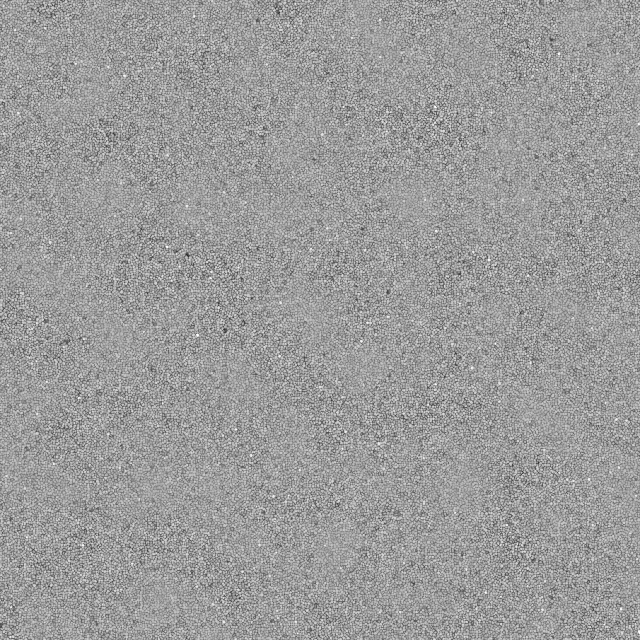
Give the GLSL for this texture, as a WebGL 1 fragment shader.

```glsl
precision highp float;

uniform vec2 u_resolution;

const float GRAINS_ACROSS = 265.0;
const float PATCHES_ACROSS = 9.0;
const float MEAN_CREVICE = 0.31;
const int SAMPLES = 3;
const vec3 STONE = vec3(0.622);

vec2 hash2(vec2 p) {
  vec3 q = fract(p.xyx * vec3(0.1031, 0.1030, 0.0973));
  q += dot(q, q.yzx + 33.33);
  return fract((q.xx + q.yz) * q.zy);
}

float gradientDot(vec2 cell, vec2 corner, vec2 f) {
  float angle = 6.28318 * hash2(cell + corner + 71.0).x;
  return dot(vec2(cos(angle), sin(angle)), f - corner);
}

float gradientNoise(vec2 p) {
  vec2 cell = floor(p);
  vec2 f = fract(p);
  vec2 u = f * f * f * (f * (f * 6.0 - 15.0) + 10.0);
  float low = mix(gradientDot(cell, vec2(0.0, 0.0), f),
                  gradientDot(cell, vec2(1.0, 0.0), f), u.x);
  float high = mix(gradientDot(cell, vec2(0.0, 1.0), f),
                   gradientDot(cell, vec2(1.0, 1.0), f), u.x);
  return mix(low, high, u.y);
}

float fbm(vec2 p) {
  float sum = 0.0;
  float amplitude = 1.0;
  for (int i = 0; i < 4; i++) {
    sum += amplitude * gradientNoise(p);
    p = mat2(1.6, 1.2, -1.2, 1.6) * p + 17.3;
    amplitude *= 0.6;
  }
  return sum;
}

// Grey offset of packed grains with dark pockets where several meet
float grainTone(vec2 p, float roughness) {
  vec2 cell = floor(p);
  vec3 nearest = vec3(8.0);
  vec2 grainId = cell;
  vec2 toCenter = vec2(0.0);
  for (int y = -1; y <= 1; y++) {
    for (int x = -1; x <= 1; x++) {
      vec2 id = cell + vec2(float(x), float(y));
      vec2 offset = id + hash2(id) - p;
      float d = length(offset) - 0.2 * hash2(id + 311.0).x;
      if (d < nearest.x) {
        nearest = vec3(d, nearest.xy);
        grainId = id;
        toCenter = offset;
      } else if (d < nearest.y) {
        nearest = vec3(nearest.x, d, nearest.y);
      } else {
        nearest.z = min(nearest.z, d);
      }
    }
  }

  vec2 random = hash2(grainId + 523.0);
  vec2 tilt = hash2(grainId + 797.0) - 0.5;
  float separation = 0.5 * (nearest.y + nearest.z) - nearest.x;
  float crevice = 1.0 - smoothstep(0.05, 0.48, separation);
  float depth = 0.33 * roughness * (1.0 + 0.9 * gradientNoise(p * 0.47));
  float glint = step(0.994, random.y);

  float face = 0.14 * (random.x - 0.5) + 0.2 * dot(toCenter, tilt);
  return face * roughness + 0.17 * glint + depth * (MEAN_CREVICE - crevice);
}

void main() {
  float pixel = 1.0 / min(u_resolution.x, u_resolution.y);
  vec2 corner = (gl_FragCoord.xy - 0.5) * pixel;

  // Soft patches of coarser and finer surface
  float patches = fbm((corner + 0.37) * PATCHES_ACROSS);
  float roughness = clamp(1.0 + 0.5 * patches, 0.6, 1.5);

  // Average several points per pixel to smooth the grain edges
  float tone = -0.02 * patches;
  for (int y = 0; y < SAMPLES; y++) {
    for (int x = 0; x < SAMPLES; x++) {
      vec2 offset = (vec2(float(x), float(y)) + 0.5) / float(SAMPLES);
      vec2 p = (corner + offset * pixel) * GRAINS_ACROSS;
      tone += grainTone(p, roughness) / float(SAMPLES * SAMPLES);
    }
  }

  gl_FragColor = vec4(clamp(STONE + tone, 0.0, 1.0), 1.0);
}
```
